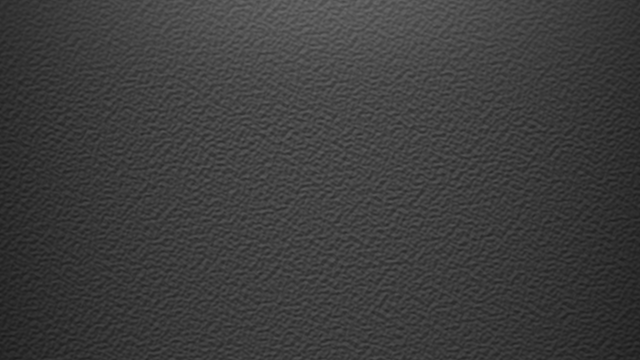
A Shadertoy shader for this texture:

```glsl
const vec2  GRAIN_SCALE    = vec2(76.0, 90.0);  // grain cells per canvas height
const vec2  LIGHT_STEP     = vec2(-0.07, 0.27); // toward the light, in cells
const float WRINKLE_WARP   = 0.25;
const float FINE_AMOUNT    = 0.12;
const float RELIEF         = 0.44;
const float BOTTOM_GREY    = 0.238;
const float TOP_GREY       = 0.298;
const float SIDE_FALLOFF   = 0.37;
const float GLOW_STRENGTH  = 0.060;
const vec2  GLOW_SIZE      = vec2(0.60, 0.16);

// Random gradient of unit length for a lattice point
vec2 hashGradient(vec2 cell) {
    vec3 q = fract(cell.xyx * vec3(0.1031, 0.1030, 0.0973));
    q += dot(q, q.yzx + 33.33);
    vec2 g = 2.0 * fract((q.xx + q.yz) * q.zy) - 1.0;
    return g * inversesqrt(dot(g, g) + 0.02);
}

float gradientNoise(vec2 p) {
    vec2 cell = floor(p);
    vec2 f = fract(p);
    vec2 u = f * f * f * (f * (f * 6.0 - 15.0) + 10.0);
    float a = dot(hashGradient(cell), f);
    float b = dot(hashGradient(cell + vec2(1, 0)), f - vec2(1, 0));
    float c = dot(hashGradient(cell + vec2(0, 1)), f - vec2(0, 1));
    float d = dot(hashGradient(cell + vec2(1, 1)), f - vec2(1, 1));
    return mix(mix(a, b, u.x), mix(c, d, u.x), u.y);
}

// Pebbled surface: turned, warped bumps with a finer layer on top
float grainHeight(vec2 p) {
    vec2 warp = vec2(gradientNoise(p * 0.6 + 17.3),
                     gradientNoise(p * 0.6 + 71.9));
    vec2 q = mat2(0.8, 0.6, -0.6, 0.8) * (p + WRINKLE_WARP * warp);
    return gradientNoise(q) + FINE_AMOUNT * gradientNoise(q.yx * 1.6 + 39.1);
}

// Broad lighting: dim sides and a soft glow at the top centre
float ambientGrey(vec2 uv) {
    float side = 2.0 * uv.x - 1.0;
    float grey = mix(BOTTOM_GREY, TOP_GREY, uv.y);
    grey *= 1.0 - SIDE_FALLOFF * side * side;
    vec2 g = vec2(side, 1.0 - uv.y) / GLOW_SIZE;
    return grey + GLOW_STRENGTH * exp(-dot(g, g));
}

void mainImage(out vec4 fragColor, in vec2 fragCoord) {
    vec2 uv = fragCoord / iResolution.xy;
    vec2 p = fragCoord / iResolution.y * GRAIN_SCALE;

    // Emboss: the height difference along the light direction
    float slope = grainHeight(p - LIGHT_STEP) - grainHeight(p + LIGHT_STEP);

    // Grain washes out slightly toward the bright top
    float relief = RELIEF * mix(1.0, 0.65, smoothstep(0.6, 1.0, uv.y));
    float grey = ambientGrey(uv) * (1.0 + relief * slope);
    fragColor = vec4(vec3(grey), 1.0);
}
```
